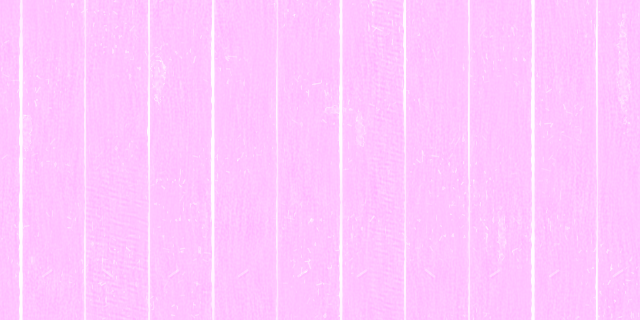
A WebGL 1 fragment shader for this texture:

```glsl
precision highp float;
// Ten painted vertical planks in pale pink, split by worn white seams.
// Stretched gradient noise makes the grain; saw ridges, nail dents, flecks
// and peeled paint are added as relief. One unit is the width of a plank.

uniform vec2 u_resolution;

const float PLANKS = 10.0;
const float SEAM_OFFSET = 0.328;
const vec3 PAINT = vec3(1.0, 0.770, 1.0);
const vec3 BARE = vec3(1.0, 0.985, 1.0);

float hash(vec2 p) {
  vec3 q = fract(vec3(p.xyx) * 0.1031);
  q += dot(q, q.yzx + 33.33);
  return fract((q.x + q.y) * q.z);
}

float cornerSlope(vec2 cell, vec2 offset) {
  float a = 6.2832 * hash(cell);
  return dot(vec2(cos(a), sin(a)), offset);
}

// Gradient noise, roughly -0.7 to 0.7
float noise(vec2 p) {
  vec2 i = floor(p), f = fract(p);
  vec2 u = f * f * f * (f * (f * 6.0 - 15.0) + 10.0);
  vec2 e = vec2(1.0, 0.0);
  float low = mix(cornerSlope(i, f), cornerSlope(i + e, f - e), u.x);
  float high = mix(cornerSlope(i + e.yx, f - e.yx), cornerSlope(i + 1.0, f - 1.0), u.x);
  return mix(low, high, u.y);
}

vec2 rotate(vec2 p, float a) {
  return vec2(cos(a) * p.x + sin(a) * p.y, cos(a) * p.y - sin(a) * p.x);
}

// Coverage of the inside of a distance, smoothed over a pixel
float fill(float d, float px) {
  return 1.0 - smoothstep(-px, px, d);
}

float segment(vec2 p, float halfLength) {
  return length(vec2(max(abs(p.x) - halfLength, 0.0), p.y));
}

// Fine fibres running along the plank, with a crisp tooth over them
float grain(vec2 p, float id) {
  vec2 q = p + vec2(0.15 * noise(p * vec2(1.3, 0.6) + id * 7.3), id * 13.7);
  float strength = 0.8 + 0.8 * noise(p * vec2(1.6, 0.9) + 21.0);
  float fibres = 0.3 * noise(q * vec2(14.0, 1.0)) + 0.6 * noise(q * vec2(25.0, 2.6));
  return strength * (fibres + 0.75 * noise(p * vec2(31.0, 22.0)));
}

// Slanted ridges left by the saw on the second and sixth planks
float sawMarks(vec2 p, float f, float id) {
  float sawn = 1.0 - min(abs(mod(id, 4.0) - 1.0), 1.0);
  float area = id < 3.0 ? 1.0 - smoothstep(1.8, 2.9, p.y) : smoothstep(0.3, 0.6, f);
  float ridge = sin(76.0 * (p.y + 0.27 * f + 0.025 * noise(p * vec2(3.0, 2.0))));
  float broken = smoothstep(-0.25, 0.35, noise(p * vec2(7.0, 9.0)));
  return sawn * step(id, 6.0) * area * ridge * broken;
}

// One randomly turned fleck in some of the cells of a grid
float flecks(vec2 p, float density, float chance, float px) {
  vec2 cell = floor(p * density);
  vec2 center = 0.35 + 0.3 * vec2(hash(cell + 3.1), hash(cell + 8.7));
  vec2 q = rotate((fract(p * density) - center) / density, 3.1416 * hash(cell + 5.3));
  float d = segment(q, 0.2 * hash(cell + 1.9) / density) - 0.011;
  return fill(d, px) * step(hash(cell), chance) * (0.35 + 0.65 * hash(cell + 6.1));
}

// Short slanted dent near the foot of each plank: x is light, y is shade
vec2 nailDent(vec2 p, float f, float id, float px) {
  float turn = mix(-0.65, 0.6, step(0.4, hash(vec2(id, 4.0))));
  vec2 q = rotate(vec2(f - 0.3 - 0.17 * hash(vec2(id, 9.0)), p.y - 0.73), turn);
  return vec2(fill(segment(q, 0.08) - 0.017, px),
              fill(segment(q + vec2(0.0, 0.035), 0.08) - 0.014, px));
}

// Ragged patch with a faint mottled body and a broken bright rim
float peel(vec2 p, vec2 center, vec2 radius, float px) {
  vec2 q = (p - center) / radius;
  float mottle = noise(p * 19.0);
  float ragged = length(q) - 1.0 + 0.8 * noise(p * vec2(9.0, 6.0)) + 0.5 * mottle;
  float d = ragged * min(radius.x, radius.y);
  float rim = fill(abs(d) - 0.008, px) * smoothstep(-0.2, 0.3, noise(p * 8.0));
  return fill(d, px) * (0.2 + 0.35 * mottle) + 0.45 * rim;
}

// Worn seam whose width and strength drift along its length
float seam(vec2 p, float x, float px) {
  float k = floor(x + 0.5);
  float along = noise(vec2(k * 5.7 + 0.4, p.y * 0.8));
  float chips = noise(vec2(k * 3.3 + 0.6, p.y * 9.0));
  float width = 0.018 + 0.007 * cos(2.3562 * k);
  float d = abs(x - k + 0.010 * along + 0.007 * chips);
  float core = fill(d - width * (1.0 + 0.4 * along + 0.5 * chips), px);
  float strength = clamp(0.75 + 20.0 * (width - 0.013) + 0.6 * along, 0.45, 1.0);
  return max(core * strength, 0.25 * exp(-d * 36.0));
}

void main() {
  vec2 p = gl_FragCoord.xy / u_resolution * vec2(PLANKS, 0.5 * PLANKS);
  float px = 0.55 * PLANKS / u_resolution.x;
  float x = p.x - SEAM_OFFSET;
  float id = mod(floor(x), PLANKS), f = fract(x);

  // Relief of the painted surface
  vec2 dent = nailDent(p, f, id, px);
  float relief = 0.08 * grain(p, id) + 0.034 * sawMarks(p, f, id) - 0.03 * dent.y;

  // Wear that lets the pale wood show
  float worn = 0.35 * dent.x;
  float patchy = smoothstep(-0.35, 0.35, noise(p * vec2(0.9, 1.1) + 4.0));
  for (int i = 0; i < 3; i++) {
    float n = float(i);
    worn += 0.55 * patchy * flecks(p + n * 17.3, 2.3 + 1.7 * n, 0.36, px);
  }
  worn += 0.5 * patchy * smoothstep(0.36, 0.5, noise(p * vec2(19.0, 8.0) + 31.0));
  worn += peel(p, vec2(0.42, 2.95), vec2(0.09, 0.25), px);
  worn += peel(p, vec2(2.47, 3.80), vec2(0.10, 0.34), px);
  worn += peel(p, vec2(5.25, 3.28), vec2(0.17, 0.06), px);
  worn += peel(p, vec2(5.62, 2.97), vec2(0.07, 0.23), px);
  worn += peel(p, vec2(7.84, 1.30), vec2(0.05, 0.38), px);
  worn += peel(p, vec2(9.74, 3.89), vec2(0.08, 0.75), px);

  float bare = clamp(max(worn, seam(p, x, px)), 0.0, 1.0);
  vec3 color = mix(PAINT + vec3(0.0, relief, 0.0), BARE, bare);
  gl_FragColor = vec4(clamp(color, 0.0, 1.0), 1.0);
}
```
